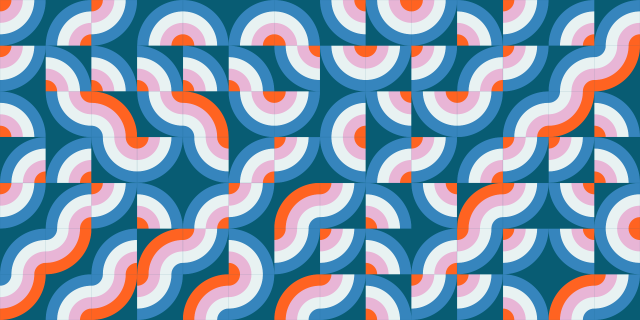
Write a WebGL 1 fragment shader that draws this pattern.

```glsl
precision highp float;
// Draws a 14 by 7 grid of quarter-ring tiles that join into discs, arches and waves.

uniform vec2 u_resolution;

const float ROWS = 7.0;
const float COLUMNS = 14.0;
const float BEND_CHANCE = 0.22;
const float SEAM_WIDTH = 0.008;
const float SEAM_STRENGTH = 0.12;
const int SAMPLES = 3;

const vec3 TEAL = vec3(0.03, 0.36, 0.45);
const vec3 BLUE = vec3(0.21, 0.52, 0.74);
const vec3 WHITE = vec3(0.91, 0.95, 0.95);
const vec3 PINK = vec3(0.91, 0.71, 0.84);
const vec3 ORANGE = vec3(1.0, 0.39, 0.13);

float hash(vec2 p, float seed) {
  return fract(sin(dot(p, vec2(127.1, 311.7)) + seed * 74.7) * 4375.85);
}

// One of the four corners of the unit tile.
vec2 randomCorner(vec2 cell, float seed) {
  return step(0.5, vec2(hash(cell, seed), hash(cell, seed + 1.0)));
}

bool isEven(vec2 cell) {
  return mod(cell.x + cell.y, 2.0) < 0.5;
}

// Bends are tiles with reversed rings; they sit on one checkerboard colour.
bool isBend(vec2 cell) {
  return isEven(cell) && hash(cell, 3.0) < BEND_CHANCE;
}

// Nearby bends share a corner, so that diagonal runs make long waves.
vec2 bendCorner(vec2 cell) {
  return randomCorner(floor(cell / 3.0), 5.0);
}

// Ring centre of a tile; tiles next to a bend turn to continue its bands.
vec2 ringCorner(vec2 cell) {
  if (isBend(cell)) return bendCorner(cell);
  vec2 corner = randomCorner(cell, 8.0);
  if (isEven(cell)) return corner;
  for (int i = 0; i < 4; i++) {
    float angle = float(i) * 1.5708;
    vec2 side = floor(vec2(cos(angle), sin(angle)) + 0.5);
    vec2 neighbour = cell + side;
    vec2 target = bendCorner(neighbour);
    bool crossesEdge = dot(side, 2.0 * target - 1.0) < 0.0;
    if (isBend(neighbour) && crossesEdge) corner = 1.0 - target;
  }
  return corner;
}

// Four equal bands from orange at 0 to blue at 1.
vec3 bandColor(float t, float blur) {
  vec3 color = mix(ORANGE, PINK, smoothstep(-blur, blur, t - 0.25));
  color = mix(color, WHITE, smoothstep(-blur, blur, t - 0.5));
  return mix(color, BLUE, smoothstep(-blur, blur, t - 0.75));
}

vec3 tileColor(vec2 p, float blur) {
  vec2 cell = floor(p);
  vec2 local = fract(p);
  float radius = distance(local, ringCorner(cell));
  float band = isBend(cell) ? 1.0 - radius : radius;
  vec3 color = mix(bandColor(band, blur), TEAL,
                   smoothstep(-blur, blur, radius - 1.0));

  // Faint hairline where tiles meet.
  vec2 edge = min(local, 1.0 - local);
  float seam = 1.0 - step(SEAM_WIDTH, min(edge.x, edge.y));
  return mix(color, TEAL, SEAM_STRENGTH * seam);
}

void main() {
  vec2 grid = vec2(COLUMNS, ROWS);
  float pixel = ROWS / u_resolution.y;
  float blur = 0.5 * pixel / float(SAMPLES);
  vec3 sum = vec3(0.0);

  // Average a small grid of samples to smooth arcs and tile edges.
  for (int y = 0; y < SAMPLES; y++) {
    for (int x = 0; x < SAMPLES; x++) {
      vec2 offset = (vec2(float(x), float(y)) + 0.5) / float(SAMPLES) - 0.5;
      vec2 p = (gl_FragCoord.xy + offset) / u_resolution * grid;
      sum += tileColor(p, blur);
    }
  }
  gl_FragColor = vec4(sum / float(SAMPLES * SAMPLES), 1.0);
}
```
